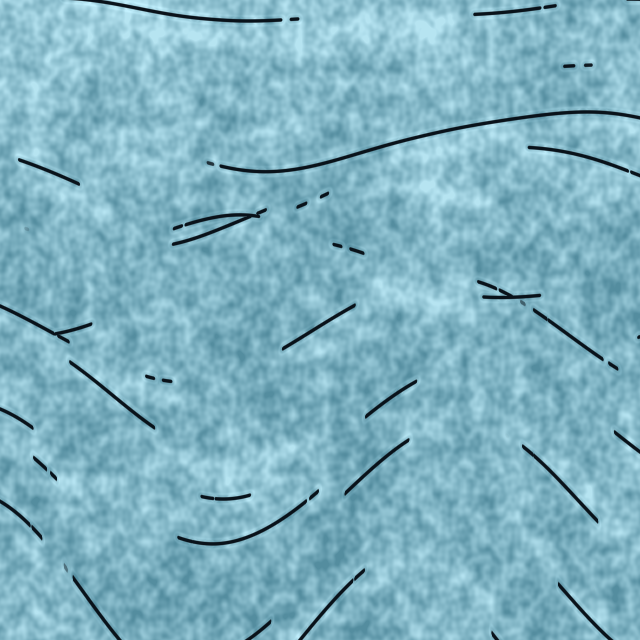
Give the GLSL for this texture, as a WebGL 1 fragment shader.

```glsl
precision highp float;
uniform vec2 u_resolution;

#define RIDGES 17
#define RIDGE_STEP 0.066
#define STROKE_RADIUS 0.0027
#define STROKE_BLUR 0.0012
#define STROKE_CUTOFF 0.2
#define GRAIN_SCALE 42.0
#define GRAIN_CONTRAST 0.6
#define FOLD_LIGHT 0.3
#define BASE_TONE 0.37

const float TAU = 6.2831853;
const vec3 DEEP_BLUE = vec3(0.36, 0.58, 0.65);
const vec3 PALE_BLUE = vec3(0.68, 0.865, 0.92);
const vec3 INK = vec3(0.035, 0.07, 0.10);

float hash(vec2 p) {
  p = fract(p * vec2(0.1031, 0.1137));
  p += dot(p, p.yx + 33.33);
  return fract((p.x + p.y) * p.x * 17.0);
}

vec2 gradientAt(vec2 cell) {
  float angle = TAU * fract(sin(dot(cell, vec2(127.1, 311.7))) * 43758.5);
  return vec2(cos(angle), sin(angle));
}

float noise(vec2 p) {
  vec2 i = floor(p), f = fract(p);
  vec2 w = f * f * f * (f * (f * 6.0 - 15.0) + 10.0);
  vec2 e = vec2(0.0, 1.0);
  float low = mix(dot(gradientAt(i), f), dot(gradientAt(i + e.yx), f - e.yx), w.x);
  float high = mix(dot(gradientAt(i + e), f - e), dot(gradientAt(i + e.yy), f - e.yy), w.x);
  return mix(low, high, w.y);
}

// Height of a ridge line; depth runs from 0 at the top to 1 at the bottom
float ridge(float x, float depth) {
  float bend = (depth - 0.4) / 0.1;
  float peak = mix(0.95, 0.65, depth) - 0.45 * exp(-bend * bend);
  float period = mix(0.95, 0.72, depth);
  float swell = mix(0.018, 0.15, depth) * cos(TAU * (x - peak) / period);
  return 1.0 - depth + swell + 0.04 * noise(vec2(x * 3.0, depth * 5.0));
}

// Broken strokes along one ridge: x = ink, y = pale rim
vec2 strokes(float x, float offset, float stretch, float depth, float row) {
  float width = mix(0.034, 0.022, depth);
  float frequency = mix(4.5, 8.0, depth);
  vec2 marks = vec2(0.0);
  for (int j = -1; j <= 1; j++) {
    float cell = floor(x / width) + float(j);
    float middle = (cell + 0.5) * width;
    float presence = noise(vec2(middle * frequency, row * 3.0 + 0.5)) - STROKE_CUTOFF;
    float reach = clamp(presence * 6.0, 0.0, 0.5);
    middle += (hash(vec2(cell + 40.0, row + 7.0)) - 0.5) * (0.5 - reach) * width;
    float along = max(abs(x - middle) - reach * width, 0.0) * stretch;
    float d = length(vec2(along, offset));
    float strength = smoothstep(0.0, 0.025, presence);
    float soft = max(STROKE_BLUR, 0.75 / u_resolution.y);
    float ink = 1.0 - smoothstep(STROKE_RADIUS - soft, STROKE_RADIUS + soft, d);
    float rim = (d - 0.0075) / 0.002;
    marks = max(marks, strength * vec2(ink, exp(-rim * rim)));
  }
  return marks;
}

void main() {
  vec2 uv = gl_FragCoord.xy / u_resolution.y;

  // Ridge strokes and the light folds beneath them
  vec2 marks = vec2(0.0);
  float folds = 0.0;
  for (int i = 0; i < RIDGES; i++) {
    float row = float(i);
    float depth = (row + 0.5 * hash(vec2(row + 3.0, 19.0))) * RIDGE_STEP - 0.01;
    float height = ridge(uv.x, depth);
    float slope = (ridge(uv.x + 0.002, depth) - height) / 0.002;
    float stretch = sqrt(1.0 + slope * slope);
    float below = (height - uv.y) / stretch;
    if (abs(below) > 0.08) continue;
    marks = max(marks, strokes(uv.x, below, stretch, depth, row));
    float band = (below - 0.025) / 0.018;
    float lit = smoothstep(0.0, 0.45, noise(vec2(uv.x * 3.0, row * 3.0 + 0.5)));
    folds = max(folds, lit * exp(-band * band));
  }

  // Mottled wash, paler toward the top left
  vec2 grain = uv * vec2(1.1, 0.92) * GRAIN_SCALE;
  float mottle = noise(grain) + 0.7 * noise(grain * 2.1 + 17.0) + 0.6 * noise(grain * 0.5 + 5.0);
  float clouds = noise(uv * 6.5 + 31.0);
  float tone = BASE_TONE + GRAIN_CONTRAST * mottle + 0.35 * clouds;
  tone += FOLD_LIGHT * folds;
  tone += smoothstep(0.55, 1.05, uv.y) * mix(0.36, 0.18, uv.x);

  vec3 color = mix(DEEP_BLUE, PALE_BLUE, clamp(tone, -0.1, 1.1));
  color += 0.05 * marks.y;
  color = mix(color, INK, marks.x);
  gl_FragColor = vec4(color, 1.0);
}
```
